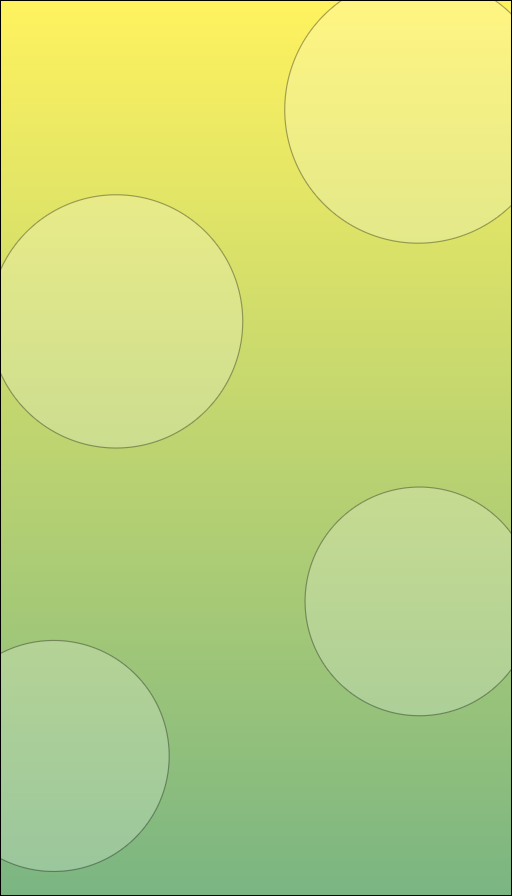
This background is drawn by a Shadertoy shader. Its source:

```glsl
const vec3 TOP_YELLOW = vec3(1.0, 0.95, 0.37);
const vec3 BOTTOM_GREEN = vec3(0.48, 0.71, 0.51);
const vec3 DISC_TINT = vec3(1.0);
const vec3 LINE_COLOR = vec3(0.0);
const float DISC_OPACITY = 0.22;
const float OUTLINE_OPACITY = 0.34;
const float OUTLINE_WIDTH = 0.0013;
const float FRAME_WIDTH = 0.00113;

// Disc centre (xy) and radius (z), in canvas heights
const int DISC_COUNT = 4;
const vec3 DISCS[DISC_COUNT] = vec3[DISC_COUNT](
    vec3(0.4668, 0.8776, 0.1490),
    vec3(0.1296, 0.6413, 0.1413),
    vec3(0.4681, 0.3288, 0.1276),
    vec3(0.0599, 0.1563, 0.1289)
);

// Antialiased coverage of the region where the signed distance is negative
float coverage(float dist, float pixel) {
    return clamp(0.5 - dist / pixel, 0.0, 1.0);
}

void mainImage(out vec4 fragColor, in vec2 fragCoord) {
    float pixel = 1.0 / iResolution.y;
    vec2 p = fragCoord * pixel;
    vec2 canvas = iResolution.xy * pixel;

    // Vertical gradient
    vec3 color = mix(BOTTOM_GREEN, TOP_YELLOW, p.y);

    // Translucent discs with hairline outlines
    for (int i = 0; i < DISC_COUNT; i++) {
        float dist = length(p - DISCS[i].xy) - DISCS[i].z;
        float outline = coverage(abs(dist) - 0.5 * OUTLINE_WIDTH, pixel);
        color = mix(color, DISC_TINT, DISC_OPACITY * coverage(dist, pixel));
        color = mix(color, LINE_COLOR, OUTLINE_OPACITY * outline);
    }

    // Thin frame along the canvas border
    vec2 inset = min(p, canvas - p);
    float frame = coverage(min(inset.x, inset.y) - FRAME_WIDTH, pixel);
    color = mix(color, LINE_COLOR, frame);

    fragColor = vec4(color, 1.0);
}
```
